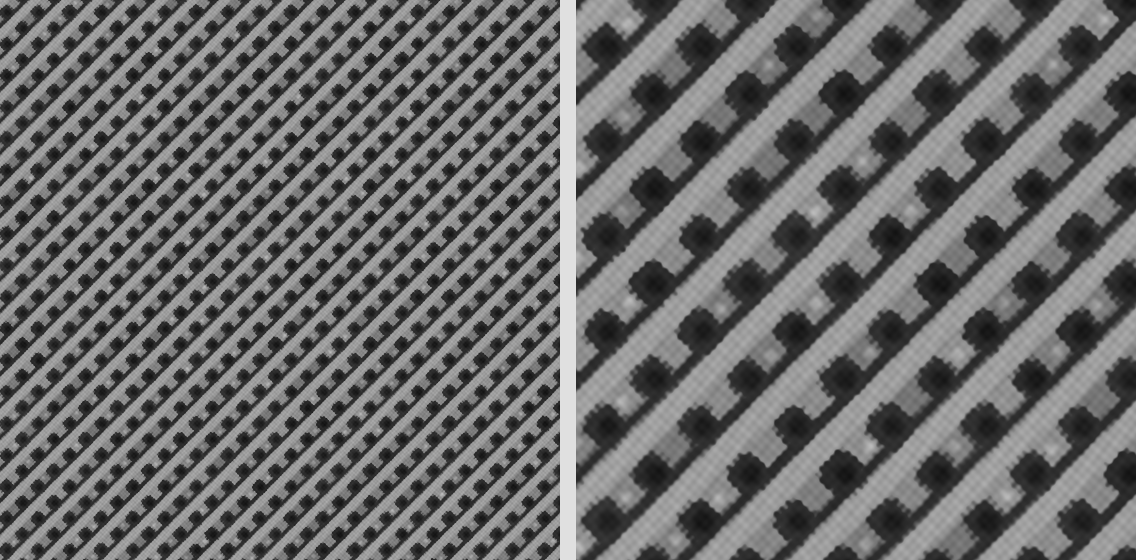
Left: the whole. Right: its middle third, enlarged.
Write a Shadertoy shader that draws this pattern.

```glsl
// Grey diagonal twill: smooth light cords rise to the right, and the grooves
// between them hold dark ragged gaps alternating with short mid-grey threads.
// A square lattice turned by 45 degrees places the parts; hashes and sines age them.

const float REPEATS = 17.7;                  // gaps across and down the canvas
const vec2 ANCHOR = vec2(0.4922, 0.4974);    // centre of one gap

float hash(vec2 cell, float seed) {
    vec3 p = fract(vec3(cell.xyx) * 0.1031 + seed * 0.173);
    p += dot(p, p.yzx + 33.33);
    return fract((p.x + p.y) * p.z);
}

float roundedBox(vec2 p, vec2 halfSize, float radius) {
    vec2 d = abs(p) - halfSize + radius;
    return length(max(d, 0.0)) + min(max(d.x, d.y), 0.0) - radius;
}

// 1 inside a distance field, fading to 0 across its edge
float coverage(float dist, float softness) {
    return 1.0 - smoothstep(-softness, softness, dist);
}

// Fine crossed threads, as layered sines along both canvas axes
float fibres(vec2 uv) {
    float fine = sin(uv.x * 910.0 + 1.5 * sin(uv.y * 47.0))
               * sin(uv.y * 870.0 + 1.5 * sin(uv.x * 53.0));
    float broad = sin(uv.x * 430.0 + uv.y * 170.0)
                * sin(uv.y * 410.0 - uv.x * 130.0);
    return 0.6 * fine + 0.4 * broad;
}

// x runs along the cords, y across them toward the upper left
vec2 twillSpace(vec2 uv) {
    vec2 p = (uv - ANCHOR) * REPEATS;
    return vec2(p.x + p.y, p.y - p.x);
}

float cordShade(float across) {
    float fromCentre = abs(abs(across) - 0.5);
    return mix(0.62, 0.54, smoothstep(0.1, 0.25, fromCentre));
}

// Short thread between two gaps, with its own brightness and a worn glint
float threadShade(vec2 q, float across) {
    vec2 id = vec2(floor(q.x), floor(q.y + 0.5));
    vec2 p = vec2(fract(q.x) - 0.5, across);
    float shade = 0.45 + 0.12 * hash(id, 1.0);
    vec2 offset = 0.14 * vec2(hash(id, 2.0) - 0.5, hash(id, 3.0));
    float glint = coverage(length(p - offset) - 0.08, 0.06);
    return shade + 0.13 * glint * step(0.6, hash(id, 4.0));
}

void mainImage(out vec4 fragColor, in vec2 fragCoord) {
    vec2 uv = fragCoord / iResolution.xy;
    vec2 q = twillSpace(uv);
    vec2 cell = floor(q + 0.5);
    vec2 local = q - cell;
    float pixel = 1.2 * REPEATS / min(iResolution.x, iResolution.y);
    float weave = fibres(uv);

    // Edge blur drifts slowly over the cloth
    float drift = sin(uv.x * 29.0 + 0.7) * sin(uv.y * 25.0 + 1.2);
    float softness = max(0.048 + 0.014 * drift, pixel);

    // Cords and the threads in the grooves
    float groove = coverage(abs(local.y) - 0.27, softness);
    float grey = mix(cordShade(local.y), threadShade(q, local.y), groove);

    // Shadow line along the lower right side of each groove
    float shadow = coverage(abs(local.y + 0.22) - 0.085 + 0.02 * weave, softness);
    grey = mix(grey, 0.175, shadow);

    // Dark gaps with ragged edges, slightly uneven in size and depth
    vec2 gapSize = vec2(0.285, 0.29) + 0.04 * (hash(cell, 5.0) - 0.5);
    float gapDistance = roundedBox(local, gapSize, 0.18) + 0.05 * weave;
    float gap = coverage(gapDistance, softness);
    float gapDepth = length(local - vec2(0.03, -0.03));
    float gapShade = mix(0.105, 0.18, smoothstep(0.07, 0.23, gapDepth))
                   + 0.03 * (hash(cell, 6.0) - 0.5);
    grey = mix(grey, gapShade, gap);

    // Fibre texture shows mostly on the light parts
    grey += weave * mix(0.025, 0.055, smoothstep(0.2, 0.6, grey));
    grey += 0.008 * drift;
    fragColor = vec4(vec3(clamp(grey, 0.0, 1.0)), 1.0);
}
```
